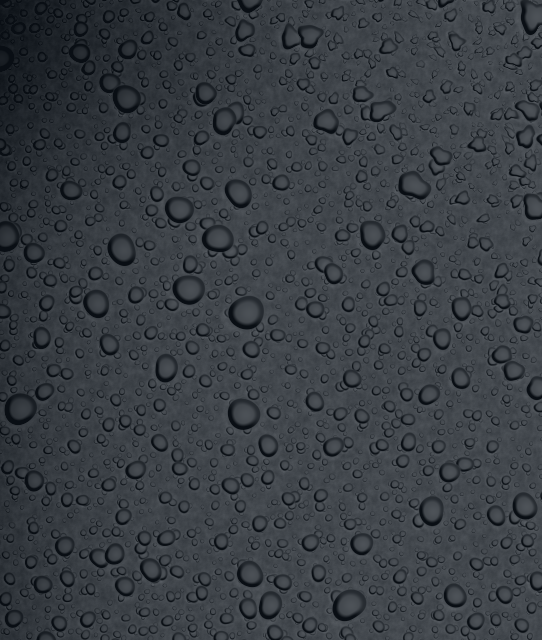
Give the GLSL for this texture, as a Shadertoy shader.

```glsl
#define GLASS_LEVEL 0.290
#define LEFT_SHADE 0.095
#define CORNER_SHADE 0.115
#define RIM_DARKNESS 0.235
#define BODY_DARKNESS 0.018
#define GLOSS 0.050
#define HALO 0.036
#define STRETCH 0.10
#define JITTER 0.60
#define EDGE_BLUR 0.0012
#define SHADOW_SIDE vec2(-0.60, -0.80)
#define COOL_TINT vec3(-0.020, 0.0, 0.022)

vec4 hash4(vec2 c) {
    vec4 k = vec4(dot(c, vec2(127.1, 311.7)), dot(c, vec2(269.5, 183.3)),
                  dot(c, vec2(419.2, 371.9)), dot(c, vec2(83.7, 229.3)));
    return fract(sin(k) * 43758.5);
}

// Soft uneven film made of layered sines
float film(vec2 p) {
    float sum = 0.0, amp = 0.5;
    for (int i = 0; i < 5; i++) {
        p = mat2(0.8, 0.6, -0.6, 0.8) * p * 1.6 + 1.3;
        sum += amp * sin(p.x + 1.4 * sin(p.y)) * sin(p.y + 1.1 * sin(p.x * 0.8));
        amp *= 0.75;
    }
    return sum;
}

// Adds one drop to the tone; q is in units of the drop radius
float addDrop(float tone, vec2 q, vec4 seed, float blur, float contrast, float wild) {
    float len = length(q);
    if (len > 2.2) return tone;
    vec2 n = q / max(len, 0.001);
    float a = atan(n.y, n.x);
    float outline = 1.0 + STRETCH * (0.3 + seed.y) * cos(2.0 * a + 6.28 * seed.z)
                  + (0.03 + 0.11 * wild) * sin(3.0 * a + 40.0 * seed.w)
                  + 0.09 * wild * sin(5.0 * a + 60.0 * seed.y);
    float l = len / outline;
    float inside = 1.0 - smoothstep(1.0 - blur, 1.0 + blur, l);
    float side = dot(n, SHADOW_SIDE);

    // Clear the glass next to the drop
    tone *= smoothstep(0.92, 1.2, l);

    // Dark rim, dim body, inner gloss and light outer halo
    float rim = smoothstep(0.55, 0.88, l) * mix(0.42, 1.0, smoothstep(-0.5, 0.7, side));
    vec2 g = q - vec2(0.15, -0.05);
    float shade = GLOSS * exp(-3.0 * dot(g, g)) - BODY_DARKNESS - RIM_DARKNESS * rim;
    float ring = (l - 1.22) / 0.18;
    float halo = HALO * exp(-ring * ring) * (0.6 + 0.4 * side);
    return tone + contrast * (inside * shade + (1.0 - inside) * halo);
}

// Jittered cells, turned so that no rows show
float addLayer(float tone, vec2 p, float cell, float fill, float contrast, float wild) {
    float turn = 0.5 + 37.0 * cell;
    mat2 rot = mat2(cos(turn), sin(turn), -sin(turn), cos(turn));
    vec2 grid = rot * p / cell + 17.0;
    vec2 home = floor(grid);
    for (int j = -1; j <= 1; j++) {
        for (int i = -1; i <= 1; i++) {
            vec2 id = home + vec2(i, j);
            vec4 seed = hash4(id + floor(cell * 900.0));
            if (seed.x > fill) continue;
            vec2 offset = grid - id - 0.5 - JITTER * (seed.yz - 0.5);
            float radius = mix(0.17, 0.28, seed.w * seed.w);
            float blur = min(EDGE_BLUR / (cell * radius), 0.4);
            tone = addDrop(tone, offset * rot / radius, seed, blur, contrast, wild);
        }
    }
    return tone;
}

void mainImage(out vec4 fragColor, in vec2 fragCoord) {
    vec2 p = fragCoord / iResolution.y;

    // Outlines grow ragged toward the top right
    float wild = smoothstep(1.0, 1.65, p.x + p.y);
    vec2 warped = p + 0.004 * wild * sin(p.yx * 70.0 + 2.0 * sin(p * 43.0));

    // Drops from the finest mist to the few largest
    float tone = 0.034 * film(p * 95.0) - 0.006;
    tone = addLayer(tone, warped, 0.0190, 0.78, 0.48, wild);
    tone = addLayer(tone, warped, 0.0290, 0.80, 0.75, wild);
    tone = addLayer(tone, warped, 0.0400, 0.72, 0.90, wild);
    tone = addLayer(tone, warped, 0.0580, 0.52, 0.98, wild);
    tone = addLayer(tone, warped, 0.0900, 0.34, 1.05, wild);
    tone = addLayer(tone, warped, 0.1500, 0.08, 1.05, wild);

    // Glass falls into shade at the left and the top left corner
    vec2 corner = (p - vec2(0.0, 1.0)) * vec2(2.0, 3.2);
    float glass = GLASS_LEVEL - LEFT_SHADE * exp(-7.0 * p.x)
                - CORNER_SHADE * exp(-1.6 * dot(corner, corner))
                + 0.005 * film(p * 6.0);

    float level = max(glass + tone * mix(0.7, 1.0, glass / GLASS_LEVEL), 0.055);
    fragColor = vec4(clamp(level + COOL_TINT, 0.0, 1.0), 1.0);
}
```
